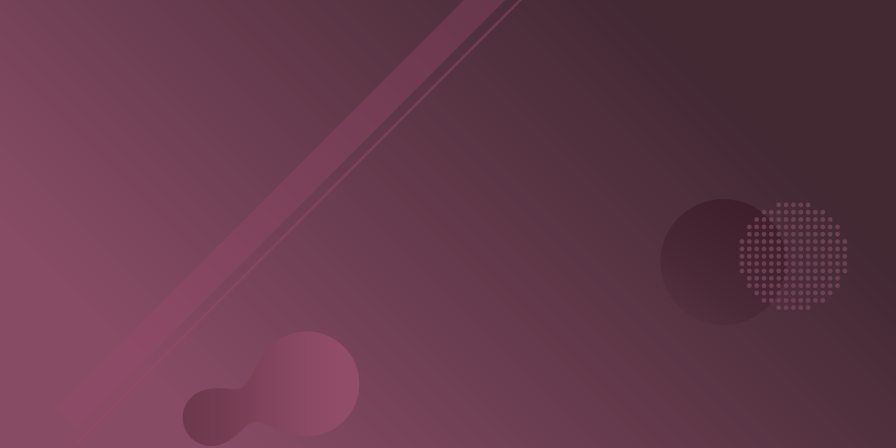
This background is drawn by a Shadertoy shader. Its source:

```glsl
// Mauve diagonal gradient with slanted stripes, a liquid blob, a dark disc and a dotted disc.
#define LIGHT_MAUVE vec3(0.53, 0.295, 0.393)
#define DARK_PLUM vec3(0.258, 0.16, 0.197)
#define STRIPE_PINK vec3(0.60, 0.28, 0.42)
#define BLOB_DARK vec3(0.43, 0.22, 0.295)
#define BLOB_LIGHT vec3(0.57, 0.30, 0.41)
#define DISC_SHADE vec3(0.235, 0.11, 0.155)
#define DOT_COLOR vec3(0.47, 0.28, 0.36)
#define DOT_SPACING 0.0164
#define DOT_RADIUS 0.0052
#define BLOB_BLEND 0.122

// Antialiased coverage of a signed distance, in units of canvas height.
float coverage(float dist) {
    return clamp(0.5 - dist * iResolution.y, 0.0, 1.0);
}

float circle(vec2 p, vec2 center, float radius) {
    return length(p - center) - radius;
}

float smoothUnion(float a, float b, float k) {
    float h = max(k - abs(a - b), 0.0) / k;
    return min(a, b) - 0.25 * k * h * h;
}

// Stripe along the first axis, open at its far end.
float stripe(vec2 q, float start, float offset, float halfWidth) {
    return max(abs(q.y - offset) - halfWidth, start - q.x);
}

// Grid of dots, kept only where the cell center lies inside the disc.
float dottedDisc(vec2 p, vec2 center, float radius) {
    vec2 local = p - center;
    vec2 cell = DOT_SPACING * floor(local / DOT_SPACING + 0.5);
    float inside = step(length(cell), radius);
    return inside * coverage(length(local - cell) - DOT_RADIUS);
}

void mainImage(out vec4 fragColor, in vec2 fragCoord) {
    vec2 p = fragCoord / iResolution.y;
    p.x *= 2.0 * iResolution.y / iResolution.x;
    vec2 diagonal = vec2(p.x + p.y, p.x - p.y) * 0.70711;

    // Background
    float fade = clamp((p.x + p.y - 0.5) / 1.9, 0.0, 1.0);
    vec3 color = mix(LIGHT_MAUVE, DARK_PLUM, fade);

    // Wide and thin stripes
    float wide = coverage(stripe(diagonal, 0.152, 0.0578, 0.0324));
    float thin = coverage(stripe(diagonal, 0.129, 0.114, 0.0025));
    color = mix(color, STRIPE_PINK, 0.35 * wide);
    color = mix(color, STRIPE_PINK, 0.5 * thin);

    // Liquid blob of two joined circles
    float small = circle(p, vec2(0.4714, 0.0677), 0.0635);
    float large = circle(p, vec2(0.685, 0.143), 0.117);
    float blob = smoothUnion(small, large, BLOB_BLEND);
    vec3 blobColor = mix(BLOB_DARK, BLOB_LIGHT, smoothstep(0.38, 0.80, p.x));
    color = mix(color, blobColor, coverage(blob));

    // Dark disc, deeper toward the upper right
    vec2 discCenter = vec2(1.6146, 0.415);
    vec2 discLocal = (p - discCenter) / 0.1406;
    float depth = clamp(0.5 + 0.3 * (0.6 * discLocal.x + discLocal.y), 0.15, 0.85);
    color = mix(color, DISC_SHADE, depth * coverage(circle(p, discCenter, 0.1406)));

    // Dotted disc
    float dots = dottedDisc(p, vec2(1.771, 0.428), 0.1215);
    color = mix(color, DOT_COLOR, 0.75 * dots);

    fragColor = vec4(color, 1.0);
}
```
